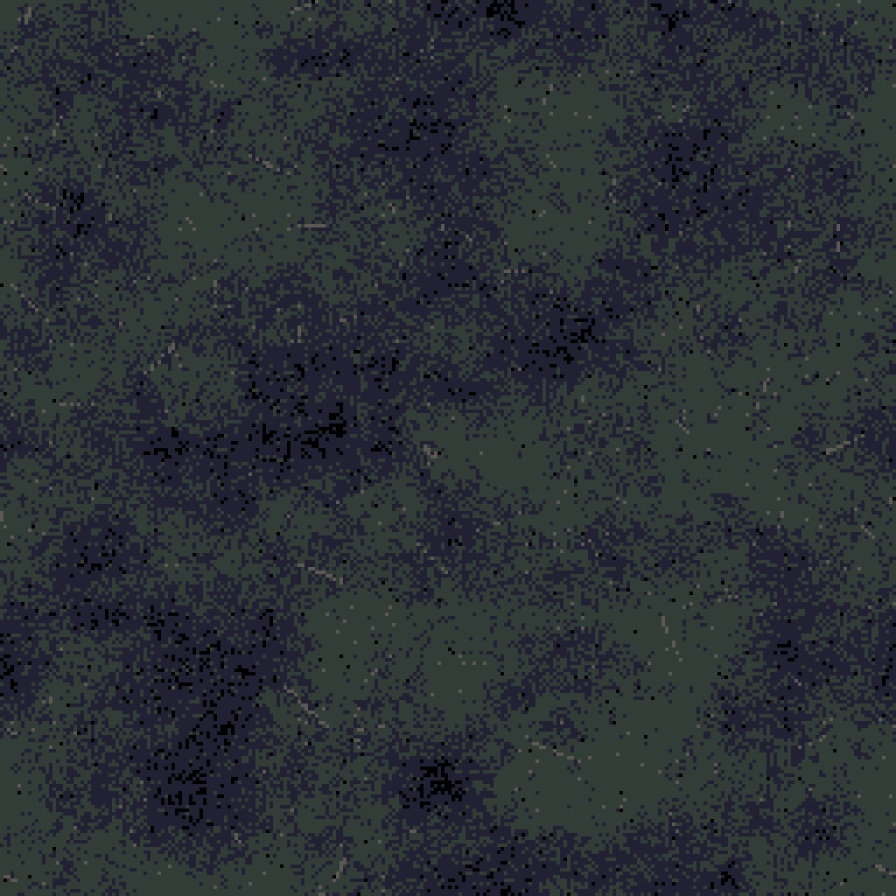
Reproduce this texture procedurally as a WebGL 2 fragment shader.

```glsl
#version 300 es
precision highp float;
// Dark, grimy grained surface in four flat tones: mottled stains, grit and fine scratches.

#define GRID 256.0          // grains across the canvas
#define STAIN_FREQ 8.0      // largest stains across the canvas (even)
#define STAIN_OCTAVES 5
#define STAIN_GAIN 0.78     // strength of each finer octave
#define GRAIN 0.85          // strength of the per-grain noise
#define DARK_LEVEL -0.08    // below: dark stain
#define BLACK_LEVEL -1.02   // below: black pit
#define SPECK_SHARE 0.024   // pale specks, denser where the stain is light
#define GRIT 0.005          // share of loose black grains
#define SCRATCH_TILES 10.0  // scratch slots across the canvas
#define SCRATCH_SHARE 0.75  // share of slots in use
#define SCRATCH_KEEP 0.7    // share of grains kept along a scratch

uniform vec2 u_resolution;
out vec4 fragColor;

const vec3 MOSS  = vec3(0.20, 0.24, 0.22);
const vec3 DUSK  = vec3(0.13, 0.13, 0.20);
const vec3 PIT   = vec3(0.0);
const vec3 SPECK = vec3(0.36, 0.35, 0.33);

// Integer hash of a cell and a seed, 0 to 1
float hash(vec2 cell, int seed) {
    uvec3 v = uvec3(uvec2(cell), uint(seed)) * 1664525u + 1013904223u;
    v.x += v.y * v.z; v.y += v.z * v.x; v.z += v.x * v.y;
    v ^= v >> 16u;
    v.x += v.y * v.z; v.y += v.z * v.x; v.z += v.x * v.y;
    return float(v.x >> 8u) / 16777216.0;
}

// Tiling lattice value, -0.5 to 0.5; opposite halves cancel so the mean is zero
float latticeValue(vec2 cell, float period, int seed) {
    cell = mod(cell, period);
    if (seed % 2 == 1) cell = cell.yx;
    float halfway = 0.5 * period;
    float flipped = step(halfway, cell.x);
    float value = hash(vec2(cell.x - halfway * flipped, cell.y), seed) - 0.5;
    return value * (1.0 - 2.0 * flipped);
}

float valueNoise(vec2 p, float period, int seed) {
    vec2 cell = floor(p), f = fract(p);
    f = f * f * (3.0 - 2.0 * f);
    vec2 e = vec2(1.0, 0.0);
    float low  = mix(latticeValue(cell, period, seed), latticeValue(cell + e.xy, period, seed), f.x);
    float high = mix(latticeValue(cell + e.yx, period, seed), latticeValue(cell + e.xx, period, seed), f.x);
    return mix(low, high, f.y);
}

float stains(vec2 p) {
    float sum = 0.0, amplitude = 1.0, freq = STAIN_FREQ;
    for (int i = 0; i < STAIN_OCTAVES; i++) {
        sum += amplitude * valueNoise(p * freq, freq, i + 20);
        amplitude *= STAIN_GAIN;
        freq *= 2.0;
    }
    return sum;
}

// Distance to the nearest scratch, in canvas units
float scratchDistance(vec2 p) {
    vec2 home = floor(p * SCRATCH_TILES);
    float nearest = 1.0;
    for (int y = -1; y <= 1; y++)
    for (int x = -1; x <= 1; x++) {
        vec2 tile = home + vec2(x, y);
        vec2 id = mod(tile, SCRATCH_TILES);
        if (hash(id, 30) > SCRATCH_SHARE) continue;
        vec2 center = (tile + vec2(hash(id, 31), hash(id, 32))) / SCRATCH_TILES;
        float angle = floor(hash(id, 33) * 8.0) * 0.3927;
        vec2 along = vec2(cos(angle), sin(angle));
        float reach = mix(0.006, 0.032, hash(id, 34));
        vec2 d = p - center;
        nearest = min(nearest, length(d - along * clamp(dot(d, along), -reach, reach)));
    }
    return nearest;
}

// Flat tone of the grain that covers point p
vec3 surface(vec2 p) {
    vec2 cell = mod(floor(p * GRID), GRID);
    vec2 q = (cell + 0.5) / GRID;
    float grain = hash(cell, 1) + hash(cell, 2) - 1.0;
    float level = stains(q) + GRAIN * grain;

    vec3 tone = level < DARK_LEVEL ? DUSK : MOSS;
    bool scratched = scratchDistance(q) < 0.5 / GRID && hash(cell, 3) < SCRATCH_KEEP;
    bool speckled = hash(cell, 5) < SPECK_SHARE * level;
    if (speckled || (scratched && level > DARK_LEVEL)) tone = SPECK;
    if (level < BLACK_LEVEL || hash(cell, 4) < GRIT) tone = PIT;
    return tone;
}

void main() {
    // Average four samples per pixel to smooth grain edges
    vec3 color = vec3(0.0);
    for (int i = 0; i < 4; i++) {
        vec2 offset = vec2(i % 2, i / 2) * 0.5 - 0.25;
        color += surface((gl_FragCoord.xy + offset) / u_resolution.y);
    }
    fragColor = vec4(color * 0.25, 1.0);
}
```
